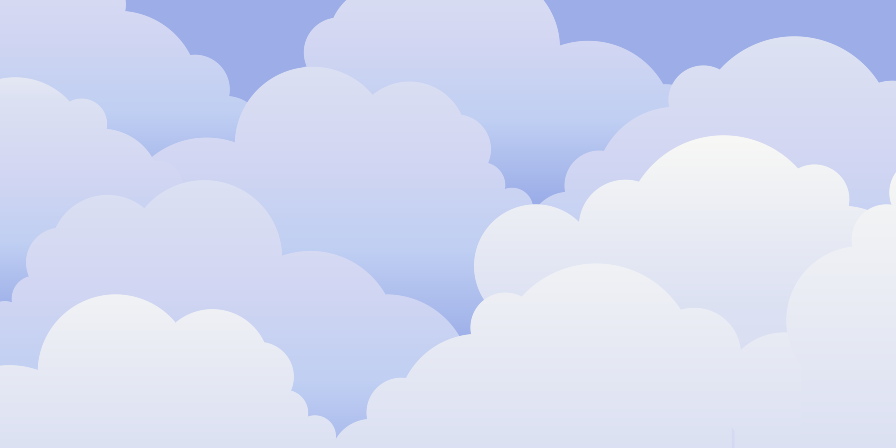
Give the GLSL for this background, as a WebGL 2 fragment shader.

```glsl
#version 300 es
precision highp float;
// Layered pastel clouds in front of a periwinkle sky. Two cloud outlines, each a
// union of round lobes, are mirrored, scaled and stacked from back to front.
// Every cloud takes its colour from one shared ramp that runs down its height.

#define WHITE vec3(0.97, 0.97, 0.96)
#define MIST  vec3(0.86, 0.88, 0.95)
#define LILAC vec3(0.825, 0.84, 0.95)
#define HAZE  vec3(0.75, 0.81, 0.95)
#define SKY   vec3(0.61, 0.68, 0.91)
#define STEM_WIDTH 0.8
#define LOBES 7

uniform vec2 u_resolution;
out vec4 fragColor;

// Lobes as (centre x, centre y, radius), in canvas heights
const vec3 DOME[LOBES] = vec3[LOBES](
    vec3(0.0, 0.0, 0.174), vec3(0.216, 0.013, 0.128), vec3(0.32, -0.01, 0.078),
    vec3(0.378, -0.091, 0.052), vec3(0.445, -0.143, 0.047),
    vec3(-0.237, -0.177, 0.193), vec3(-0.406, -0.271, 0.19));
const vec3 RIDGE[LOBES] = vec3[LOBES](
    vec3(0.0, 0.0, 0.224), vec3(-0.203, 0.081, 0.078), vec3(-0.263, -0.115, 0.182),
    vec3(-0.435, -0.109, 0.078), vec3(-0.503, -0.214, 0.091),
    vec3(0.219, 0.021, 0.104), vec3(0.419, -0.068, 0.138));

// Disc with a narrower stem below it, which fills the body of the cloud
float lobe(vec2 p, vec3 disc) {
    vec2 q = p - disc.xy;
    float stem = max(abs(q.x) - STEM_WIDTH * disc.z, q.y);
    return min(length(q) - disc.z, stem);
}

// A negative scale mirrors the outline
float cloud(vec2 p, vec3 outline[LOBES], vec2 centre, float scale) {
    vec2 q = (p - centre) / vec2(scale, abs(scale));
    float d = 1e3;
    for (int i = 0; i < LOBES; i++) d = min(d, lobe(q, outline[i]));
    return d * abs(scale);
}

// Colour ramp from sunlit top (0) to open sky (4)
vec3 ramp(float tone) {
    vec3 c = mix(WHITE, MIST, clamp(tone, 0.0, 1.0));
    c = mix(c, LILAC, clamp(tone - 1.0, 0.0, 1.0));
    c = mix(c, HAZE, clamp(tone - 2.0, 0.0, 1.0));
    return mix(c, SKY, clamp(tone - 3.0, 0.0, 1.0));
}

// Lay one cloud over the colour so far, with a soft edge one pixel wide
void paint(inout vec3 color, float d, float tone) {
    float halfPixel = 0.5 / u_resolution.y;
    color = mix(color, ramp(tone), 1.0 - smoothstep(-halfPixel, halfPixel, d));
}

void main() {
    vec2 p = gl_FragCoord.xy / u_resolution.y;
    vec3 color = SKY;

    // Far clouds, fading into the sky
    paint(color, cloud(p, RIDGE, vec2(0.0, 0.909), -1.0), 2.17 + 5.2 * (0.909 - p.y));
    paint(color, cloud(p, DOME, vec2(1.076, 0.893), -1.0), 2.1 + 5.6 * (0.893 - p.y));
    paint(color, cloud(p, RIDGE, vec2(1.773, 0.695), 1.0), 1.85 + 4.3 * (0.695 - p.y));

    // Middle clouds
    paint(color, cloud(p, DOME, vec2(0.698, 0.677), 1.0), 1.9 + 4.7 * (0.677 - p.y));
    paint(color, cloud(p, RIDGE, vec2(0.034, 0.664), -0.73), 1.7 + 6.3 * (0.664 - p.y));
    paint(color, cloud(p, DOME, vec2(0.456, 0.424), -1.0), 1.78 + 4.4 * (0.424 - p.y));
    paint(color, cloud(p, RIDGE, vec2(1.615, 0.474), -1.0), 0.57 + 2.6 * (0.474 - p.y));

    // Near clouds, with a small bank climbing the right side
    paint(color, cloud(p, RIDGE, vec2(1.331, 0.188), 1.0), 0.67 + 1.8 * (0.188 - p.y));
    float bank = min(lobe(p, vec3(1.922, 0.284, 0.167)), lobe(p, vec3(1.979, 0.466, 0.078)));
    bank = min(bank, lobe(p, vec3(2.063, 0.57, 0.078)));
    paint(color, bank, 0.15 + 1.5 * (0.57 - p.y));
    paint(color, cloud(p, DOME, vec2(0.258, 0.169), 1.0), 0.63 + 2.2 * (0.169 - p.y));

    fragColor = vec4(color, 1.0);
}
```
